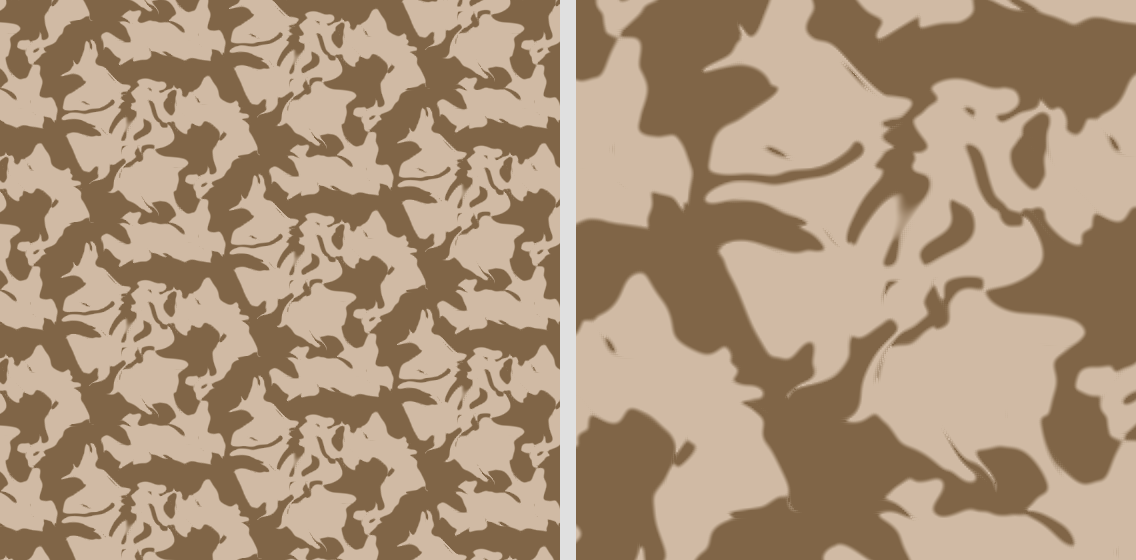
Left: the whole. Right: its middle third, enlarged.
A Shadertoy shader for this pattern:

```glsl
// Two-tone desert camouflage: ragged brown blobs with tapering arms on sand.
// A warped sum of periodic gradient noise is thresholded; ridges add dark arms
// and pale cuts. The tile repeats with each column raised by a third.

const vec3 SAND = vec3(0.815, 0.730, 0.642);
const vec3 BROWN = vec3(0.502, 0.397, 0.278);

const vec2 TILE = vec2(0.300, 0.360);      // repeat size in canvas units
const float COLUMN_STEPS = 3.0;            // columns rise by TILE.y / this
const vec2 GRAIN_NORMAL = vec2(0.60, 0.80); // across the slanting features
const float GRAIN = 0.55;                  // strength of the slant
const float WARP_BROAD = 0.026;
const float WARP_FINE = 0.010;
const float RIDGE_WIDTH = 0.11;
const float RIDGE_GAIN = 0.42;
const float THRESHOLD = 0.012;
const float EDGE = 0.0018;                 // half width of the soft border

// Integer hash to two values in 0..1
vec2 hash2(vec2 cell, float seed) {
    uvec2 v = uvec2(cell + 0.5) + uvec2(uint(seed) * 101u, uint(seed) * 57u);
    v = v * 1664525u + 1013904223u;
    v.x += v.y * 1664525u;
    v.y += v.x * 1664525u;
    v ^= v >> 16u;
    v.x += v.y * 1664525u;
    v.y += v.x * 1664525u;
    v ^= v >> 16u;
    return vec2(v & 65535u) / 65536.0;
}

// Fold a cell index into the tile, following the column offset
vec2 wrapCell(vec2 cell, vec2 cells) {
    float column = floor((cell.x + 0.5) / cells.x);
    cell -= column * vec2(cells.x, cells.y / COLUMN_STEPS);
    cell.y -= cells.y * floor((cell.y + 0.5) / cells.y);
    return cell;
}

// Contribution of one lattice corner, with gradients biased across the grain
float corner(vec2 cell, vec2 offset, vec2 cells, float seed) {
    float angle = 6.28318 * hash2(wrapCell(cell, cells), seed).x;
    vec2 gradient = vec2(cos(angle), sin(angle));
    gradient += GRAIN * dot(gradient, GRAIN_NORMAL) * GRAIN_NORMAL;
    return dot(gradient, offset);
}

// Periodic gradient noise; cells.y must be a multiple of COLUMN_STEPS
float noise(vec2 p, vec2 cells, float seed) {
    vec2 u = p / TILE * cells;
    vec2 i = floor(u), f = u - i;
    vec2 s = f * f * f * (f * (f * 6.0 - 15.0) + 10.0);
    vec2 e = vec2(1.0, 0.0);
    float low = mix(corner(i, f, cells, seed),
                    corner(i + e.xy, f - e.xy, cells, seed), s.x);
    float high = mix(corner(i + e.yx, f - e.yx, cells, seed),
                     corner(i + e.xx, f - e.xx, cells, seed), s.x);
    return mix(low, high, s.y);
}

vec2 noise2(vec2 p, vec2 cells, float seed) {
    return vec2(noise(p, cells, seed), noise(p, cells, seed + 1.0));
}

// Thin crest along the zero line of a noise, fading in and out in patches
float ridge(vec2 p, vec2 cells, float seed) {
    float n = noise(p, cells, seed) / RIDGE_WIDTH;
    float patchMask = smoothstep(-0.15, 0.2, noise(p, vec2(5.0, 6.0), seed + 1.0));
    return exp(-n * n) * patchMask;
}

// Positive inside the brown shapes
float camouflage(vec2 p) {
    vec2 q = p + WARP_BROAD * noise2(p, vec2(4.0, 6.0), 1.0);
    q += WARP_FINE * noise2(q, vec2(10.0, 12.0), 3.0);

    float body = noise(q, vec2(4.0, 6.0), 5.0)
               + 0.50 * noise(q, vec2(7.0, 9.0), 6.0)
               + 0.24 * noise(q, vec2(14.0, 18.0), 7.0);
    float arms = ridge(q, vec2(5.0, 6.0), 8.0);
    float cuts = ridge(q, vec2(5.0, 6.0), 10.0);
    return body + RIDGE_GAIN * (arms - cuts) - THRESHOLD;
}

void mainImage(out vec4 fragColor, in vec2 fragCoord) {
    float pixel = 1.0 / min(iResolution.x, iResolution.y);
    float field = camouflage(fragCoord * pixel);

    // Turn the field into an approximate distance for an even soft border
    float slope = length(vec2(dFdx(field), dFdy(field))) / pixel;
    float dist = field / max(slope, 3.0);
    float width = max(EDGE, 0.75 * pixel);
    fragColor = vec4(mix(SAND, BROWN, smoothstep(-width, width, dist)), 1.0);
}
```
